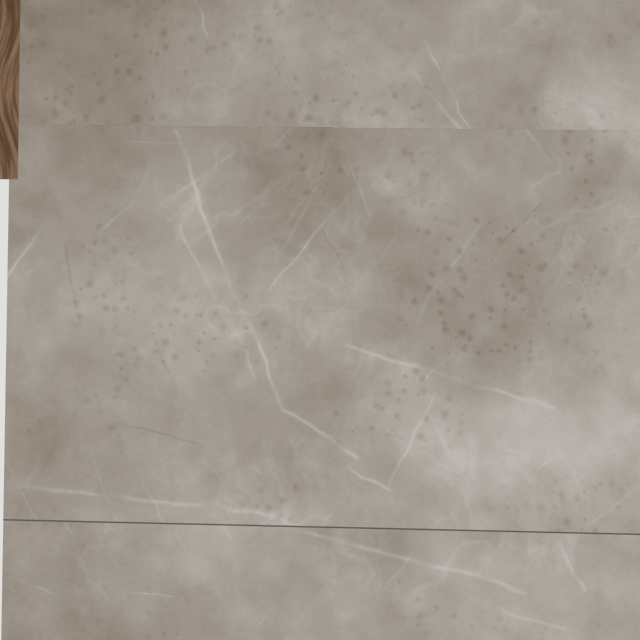
This texture is drawn by a WebGL 1 fragment shader. Its source:

```glsl
precision highp float;
uniform vec2 u_resolution;

#define VEIN_COUNT 46
#define VEIN_STRENGTH 0.5
#define MAIN_VEIN_WIDTH 0.0032
#define CLOUD_SCALE 5.0
#define CLOUD_CONTRAST 1.45
#define SPECK_SCALE 58.0
#define SPECK_STRENGTH 0.42
#define GROUT_HALF_WIDTH 0.0011
#define EDGE_SOFTNESS 0.0013

const vec3 STONE_DARK = vec3(0.555, 0.515, 0.470);
const vec3 STONE_LIGHT = vec3(0.695, 0.673, 0.642);
const vec3 GROUT = vec3(0.33, 0.31, 0.30);
const vec3 WOOD_DARK = vec3(0.35, 0.26, 0.19);
const vec3 WOOD_LIGHT = vec3(0.53, 0.42, 0.33);
const vec3 WALL = vec3(0.88, 0.88, 0.87);

float hash(vec2 p) {
  return fract(sin(dot(p, vec2(127.1, 311.7))) * 43758.545);
}

vec2 hash2(vec2 p) {
  return vec2(hash(p), hash(p + 37.3));
}

float noise(vec2 p) {
  vec2 i = floor(p), f = fract(p);
  f = f * f * (3.0 - 2.0 * f);
  return mix(mix(hash(i), hash(i + vec2(1.0, 0.0)), f.x),
             mix(hash(i + vec2(0.0, 1.0)), hash(i + 1.0), f.x), f.y);
}

float fbm(vec2 p) {
  float sum = 0.0, amp = 0.5;
  for (int i = 0; i < 5; i++) {
    sum += amp * noise(p);
    p = mat2(1.6, 1.2, -1.2, 1.6) * p + 7.1;
    amp *= 0.55;
  }
  return sum / 1.055;
}

// Cellular specks: soft dots of random size around jittered cell points
float specks(vec2 p) {
  vec2 cell = floor(p);
  float sum = 0.0;
  for (int y = -1; y <= 1; y++)
    for (int x = -1; x <= 1; x++) {
      vec2 id = cell + vec2(float(x), float(y));
      float size = 0.15 + 0.5 * hash(id + 5.7);
      float d = length(p - id - hash2(id));
      sum = max(sum, (1.0 - smoothstep(0.0, size, d)) * step(0.55, hash(id + 9.2)));
    }
  return sum;
}

// Distance to a segment, and position along it from 0 to 1
vec2 segment(vec2 p, vec2 a, vec2 b) {
  vec2 ab = b - a;
  float along = clamp(dot(p - a, ab) / dot(ab, ab), 0.0, 1.0);
  return vec2(length(p - a - ab * along), along);
}

float stroke(float d, float width) {
  return exp(-d * d / (width * width)) + 0.18 * exp(-d / (width * 4.0));
}

// Fine straight cracks in three leaning families, pale or dark
float scatteredVeins(vec2 p) {
  float sum = 0.0;
  for (int i = 0; i < VEIN_COUNT; i++) {
    vec2 id = vec2(float(i), 3.7);
    vec2 center = hash2(id) * 1.16 - 0.08;
    float family = hash(id + 11.0);
    float angle = family < 0.36 ? -1.15 : (family < 0.78 ? 0.85 : -0.28);
    angle += 0.55 * (hash(id + 19.0) - 0.5);
    float reach = mix(0.025, 0.13, pow(hash(id + 23.0), 1.6));
    vec2 arm = reach * vec2(cos(angle), sin(angle));
    vec2 s = segment(p, center - arm, center + arm);
    float taper = sqrt(4.0 * s.y * (1.0 - s.y));
    float tone = hash(id + 29.0) < 0.16 ? -0.5 : mix(0.35, 1.0, hash(id + 31.0));
    sum += tone * taper * stroke(s.x, mix(0.0014, 0.0030, hash(id + 41.0)));
  }
  return sum;
}

// Long bent veins crossing the middle and lower tiles
float mainVeins(vec2 p) {
  float bent = min(segment(p, vec2(0.28, 0.80), vec2(0.345, 0.61)).x,
                   segment(p, vec2(0.345, 0.61), vec2(0.44, 0.35)).x);
  bent = min(bent, segment(p, vec2(0.44, 0.35), vec2(0.56, 0.28)).x);
  float low = min(segment(p, vec2(0.03, 0.24), vec2(0.40, 0.195)).x,
                  segment(p, vec2(0.40, 0.195), vec2(0.82, 0.075)).x);
  float side = segment(p, vec2(0.54, 0.455), vec2(0.87, 0.36)).x;
  return stroke(bent, MAIN_VEIN_WIDTH) + 0.75 * stroke(min(low, side), MAIN_VEIN_WIDTH);
}

float inside(float d) {
  return 1.0 - smoothstep(-EDGE_SOFTNESS, EDGE_SOFTNESS, d);
}

void main() {
  vec2 uv = gl_FragCoord.xy / u_resolution;
  float groutY = 0.188 - 0.023 * uv.x, seamY = 0.806 - 0.01 * uv.x;
  float row = step(groutY, uv.y) + step(seamY, uv.y);

  // Cloudy stone, each tile row cut from another place
  vec2 p = uv + row * vec2(0.09, 0.013);
  vec2 q = uv + row * vec2(3.7, 1.9);
  vec2 warp = vec2(fbm(q * 4.0), fbm(q * 4.0 + 17.0)) - 0.5;
  float cloud = fbm((q + 0.12 * warp) * CLOUD_SCALE);
  float tone = 0.5 + 0.36 * (uv.x - 0.5) - 0.48 * (uv.y - 0.5);
  tone += CLOUD_CONTRAST * (cloud - 0.5) + 0.5 * (fbm(q * 26.0) - 0.5);
  tone += 0.10 * (noise(q * 210.0) - 0.5);

  // Pale wisps and clustered dark specks
  float ridge = 1.0 - abs(2.0 * fbm(q * vec2(9.0, 6.0) + 3.0 * warp) - 1.0);
  tone += 0.22 * pow(ridge, 14.0) * smoothstep(0.4, 0.65, noise(q * 7.0 + 4.0));
  float cluster = smoothstep(0.45, 0.75, fbm(q * 8.0 + 31.0));
  tone -= SPECK_STRENGTH * cluster * specks((q + 0.05 * warp) * SPECK_SCALE);

  // Veins, slightly crooked and broken up
  vec2 crooked = 0.035 * warp + 0.004 * (vec2(noise(q * 45.0), noise(q * 45.0 + 8.0)) - 0.5);
  float broken = mix(0.3, 1.0, smoothstep(0.25, 0.65, noise(q * 24.0)));
  tone += VEIN_STRENGTH * broken * (scatteredVeins(p + crooked) + mainVeins(uv + crooked));
  vec3 color = mix(STONE_DARK, STONE_LIGHT, clamp(tone, -0.25, 1.3));

  // Faint seam and dark grout line
  color *= 1.0 - 0.025 * inside(abs(uv.y - seamY) - 0.001);
  color = mix(color, GROUT, 0.85 * inside(abs(uv.y - groutY) - GROUT_HALF_WIDTH));

  // Wall strip and wooden post on the left edge
  color = mix(color, WALL, inside(uv.x - 0.002 - 0.017 * uv.y));
  float grain = fbm(vec2(uv.x * 140.0 + 2.0 * sin(uv.y * 24.0), uv.y * 14.0));
  vec3 wood = mix(WOOD_DARK, WOOD_LIGHT, smoothstep(0.25, 0.75, grain));
  float post = inside(uv.x - 0.017 - 0.015 * uv.y) * inside(0.72 - uv.y);
  gl_FragColor = vec4(mix(color, wood, post), 1.0);
}
```
